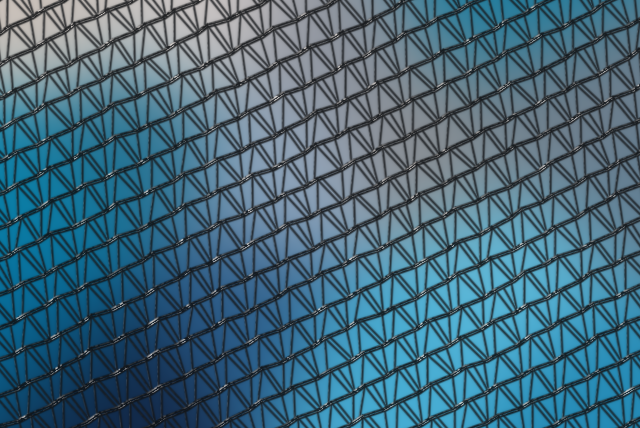
A Shadertoy shader for this pattern:

```glsl
// Dark knitted plastic mesh stretched over a softly blurred blue and grey backdrop.
// A skewed lattice of jittered knots carries rising zigzag chains, joined by thin
// uprights and diagonals; the backdrop is a weighted blend of soft colour spots.

// Lattice steps: along a chain, and up to the next chain (canvas height = 1)
const mat2 LATTICE = mat2(0.0755, 0.0365, -0.005, 0.0752);

float hash(vec2 p) {
    return fract(sin(dot(p, vec2(127.1, 311.7))) * 43758.5453);
}

float noise(vec2 p) {
    vec2 i = floor(p), f = fract(p);
    f = f * f * (3.0 - 2.0 * f);
    return mix(mix(hash(i), hash(i + vec2(1, 0)), f.x),
               mix(hash(i + vec2(0, 1)), hash(i + vec2(1, 1)), f.x), f.y);
}

// Adds one soft colour spot; the weight collects in alpha
void spot(inout vec4 sum, vec2 p, vec2 centre, vec3 colour) {
    vec2 d = p - centre;
    float w = exp(-dot(d, d) * 24.0) + 1e-5;
    sum += vec4(colour, 1.0) * w;
}

vec3 backdrop(vec2 p) {
    vec4 s = vec4(0);
    spot(s, p, vec2(0.10, 0.98), vec3(0.80, 0.76, 0.73));
    spot(s, p, vec2(0.45, 0.98), vec3(0.82, 0.79, 0.78));
    spot(s, p, vec2(0.78, 0.88), vec3(0.55, 0.57, 0.61));
    spot(s, p, vec2(1.18, 1.00), vec3(0.09, 0.49, 0.63));
    spot(s, p, vec2(0.02, 0.52), vec3(0.03, 0.51, 0.67));
    spot(s, p, vec2(0.30, 0.64), vec3(0.12, 0.43, 0.56));
    spot(s, p, vec2(0.66, 0.58), vec3(0.59, 0.67, 0.76));
    spot(s, p, vec2(1.00, 0.66), vec3(0.55, 0.55, 0.56));
    spot(s, p, vec2(1.30, 0.74), vec3(0.47, 0.49, 0.53));
    spot(s, p, vec2(1.48, 0.58), vec3(0.38, 0.49, 0.57));
    spot(s, p, vec2(1.20, 0.36), vec3(0.37, 0.74, 0.87));
    spot(s, p, vec2(0.90, 0.16), vec3(0.28, 0.68, 0.83));
    spot(s, p, vec2(1.40, 0.08), vec3(0.14, 0.54, 0.71));
    spot(s, p, vec2(0.56, 0.28), vec3(0.15, 0.34, 0.52));
    spot(s, p, vec2(0.05, 0.26), vec3(0.03, 0.42, 0.60));
    spot(s, p, vec2(0.24, 0.07), vec3(0.07, 0.14, 0.26));
    return s.rgb / s.a;
}

vec2 knot(vec2 id) {
    vec2 jitter = vec2(hash(id), hash(id + 37.0)) - 0.5;
    return LATTICE * id + jitter * vec2(0.012, 0.008);
}

// Sagging point of the zigzag, just before the next knot to the right
vec2 dip(vec2 id) {
    return mix(knot(id), knot(id + vec2(1, 0)), 0.66) - vec2(0, 0.006);
}

// Keeps the nearest thread: x = distance to its edge, y = light across its round side
void thread(inout vec2 best, vec2 p, vec2 a, vec2 b, float radius) {
    vec2 ab = b - a;
    vec2 q = p - a - ab * clamp(dot(p - a, ab) / dot(ab, ab), 0.0, 1.0);
    float d = length(q) - radius;
    if (d < best.x) best = vec2(d, dot(q, vec2(-0.7, 0.7)) / radius);
}

void mainImage(out vec4 fragColor, in vec2 fragCoord) {
    vec2 uv = fragCoord / iResolution.y;
    float aa = 1.3 / iResolution.y;
    vec3 back = backdrop(uv);

    // Gentle sag of the whole fabric
    vec2 p = uv + 0.006 * vec2(sin(uv.y * 5.0 + uv.x * 2.0), sin(uv.x * 4.0 - uv.y * 3.0));
    vec2 cell = floor(inverse(LATTICE) * p);
    vec2 net = vec2(1, 0), chain = vec2(1, 0);
    float shine = 0.0;

    for (int j = -1; j <= 1; j++)
    for (int i = -1; i <= 1; i++) {
        vec2 id = cell + vec2(i, j);
        vec2 k = knot(id), c = dip(id), right = knot(id + vec2(1, 0));
        vec2 up = knot(id + vec2(0, 1)), upDip = dip(id + vec2(0, 1));
        float spread = 0.007 + 0.010 * hash(id + 11.0);

        // Uprights leaning together at the foot, then a pair of long diagonals
        thread(net, p, k - vec2(0.005, 0.002), up + vec2(0.002, 0), 0.0023);
        thread(net, p, c + vec2(0.005, 0.003), upDip + vec2(0.010 - spread, 0), 0.0023);
        thread(net, p, up + vec2(0.001, 0), c - vec2(0.004, 0.001), 0.0023);
        thread(net, p, up + vec2(spread + 0.004, 0.003), c + vec2(0.006, 0.002), 0.0022);

        // Twisted chain: a shallow double run, then a short steep knotted loop
        thread(chain, p, k + vec2(0, 0.001), c + vec2(0, 0.002), 0.0026);
        thread(chain, p, k + vec2(0.002, -0.004), c + vec2(0.003, -0.002), 0.0023);
        thread(chain, p, c + vec2(-0.003, 0.001), right + vec2(0.002, 0.002), 0.0032);
        thread(chain, p, c + vec2(0.002, -0.002), right + vec2(0.004, -0.002), 0.0028);

        // Glossy patch along the steep loop
        vec2 g = p - mix(c, right, 0.5) - vec2(0, 0.002);
        g = mat2(0.8, -0.6, 0.6, 0.8) * g / vec2(0.018, 0.008);
        shine += exp(-dot(g, g)) * (0.35 + 0.65 * hash(id + 5.0));
    }

    // Plastic threads: dark, tinted by the backdrop, with a lit upper left side
    vec3 dark = vec3(0.075, 0.082, 0.092) + back * 0.12;
    float grain = noise(p * 190.0);
    vec3 netColour = dark + 0.26 * smoothstep(-0.2, 0.9, net.y) * grain;
    float gloss = smoothstep(-0.6, 0.5, chain.y) * smoothstep(0.2, 0.75, grain);
    vec3 chainColour = dark * 0.75 + vec3(0.88, 0.84, 0.81) * gloss * (0.12 + 0.85 * shine);

    // Soft contact shade, then uprights and diagonals, then chains on top
    vec3 col = back * (1.0 - 0.18 * exp(-max(min(net.x, chain.x), 0.0) * 400.0));
    col = mix(col, netColour, smoothstep(aa, -aa, net.x) * 0.93);
    col = mix(col, chainColour, smoothstep(aa, -aa, chain.x));
    fragColor = vec4(clamp(col, 0.0, 1.0), 1.0);
}
```
